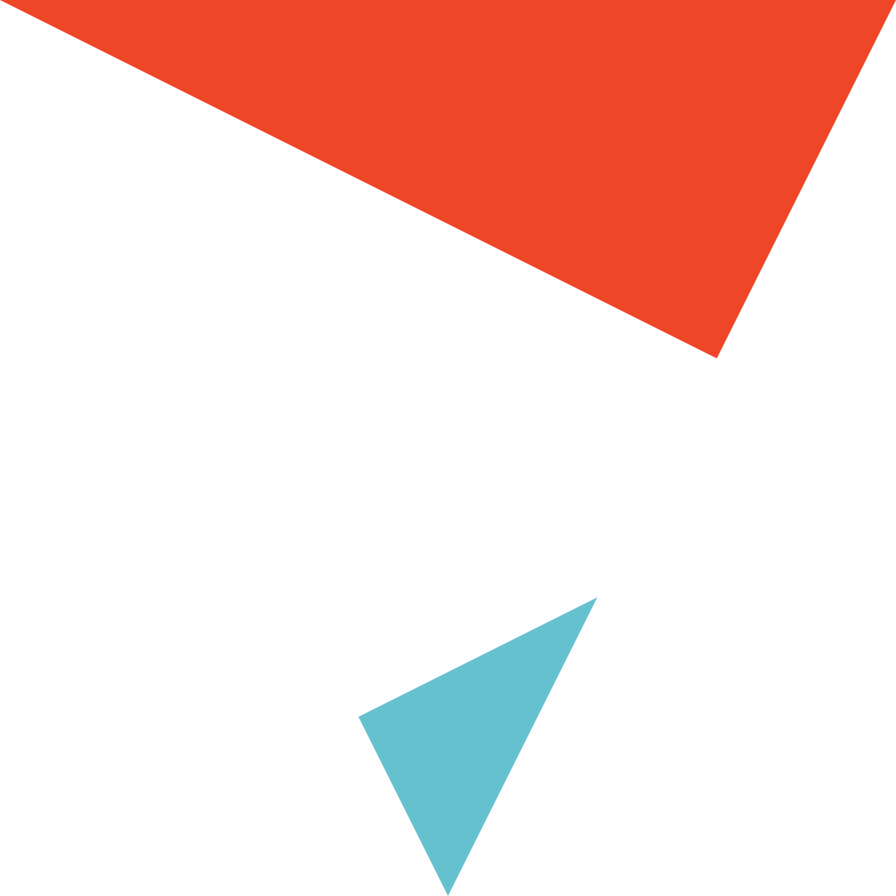
Give the GLSL for this background, as a WebGL 1 fragment shader.

```glsl
precision highp float;
// Two flat right triangles on white: a large red one hanging from the top edge
// and a small teal one standing on its tip at the bottom edge.
// Each is the intersection of three half planes, smoothed over one pixel.

#define PAPER vec3(1.0, 1.0, 1.0)
#define RED   vec3(0.937, 0.271, 0.161)
#define TEAL  vec3(0.396, 0.753, 0.808)

uniform vec2 u_resolution;

// Signed distance to the line from a to b, negative on its left side
float edgeDistance(vec2 p, vec2 a, vec2 b) {
  vec2 along = normalize(b - a);
  return dot(p - a, vec2(along.y, -along.x));
}

// Coverage of a triangle with counterclockwise corners
float triangleMask(vec2 p, vec2 a, vec2 b, vec2 c, float pixel) {
  float d = max(edgeDistance(p, a, b),
                max(edgeDistance(p, b, c), edgeDistance(p, c, a)));
  return clamp(0.5 - d / pixel, 0.0, 1.0);
}

void main() {
  vec2 p = gl_FragCoord.xy / u_resolution;
  float pixel = 1.0 / min(u_resolution.x, u_resolution.y);

  // Large triangle across the top
  float redMask = triangleMask(p, vec2(0.0, 1.0), vec2(0.8, 0.6), vec2(1.0, 1.0), pixel);

  // Small triangle at the bottom
  float tealMask = triangleMask(p, vec2(0.4, 0.2), vec2(0.5, 0.0), vec2(2.0, 1.0) / 3.0, pixel);

  vec3 color = mix(PAPER, RED, redMask);
  color = mix(color, TEAL, tealMask);
  gl_FragColor = vec4(color, 1.0);
}
```
